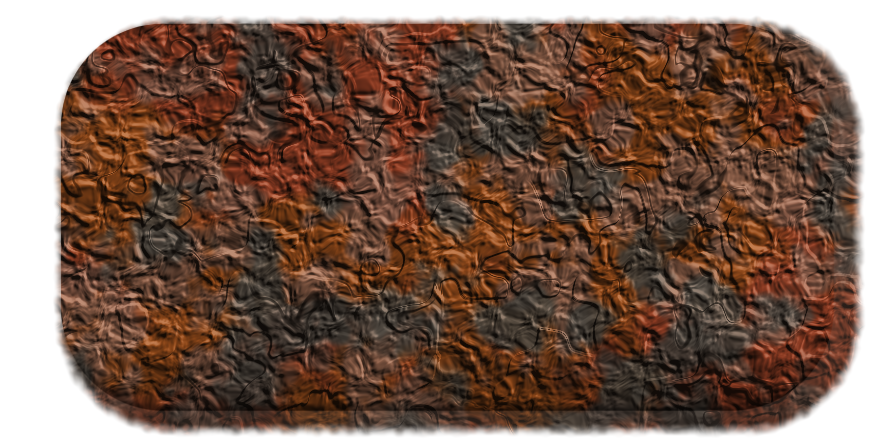
Write a WebGL 2 fragment shader that draws this texture.

```glsl
#version 300 es
precision highp float;

uniform vec2 u_resolution;
out vec4 fragColor;

float hash(vec2 p) {
    return fract(sin(dot(p, vec2(127.1, 311.7))) * 43758.5453);
}

float noise(vec2 p) {
    vec2 i = floor(p);
    vec2 f = fract(p);
    vec2 w = f * f * f * (f * (f * 6.0 - 15.0) + 10.0);
    float low = mix(hash(i), hash(i + vec2(1.0, 0.0)), w.x);
    float high = mix(hash(i + vec2(0.0, 1.0)), hash(i + vec2(1.0, 1.0)), w.x);
    return mix(low, high, w.y);
}

float fbm(vec2 p, int octaves) {
    float sum = 0.0;
    float total = 0.0;
    float amplitude = 1.0;
    for (int i = 0; i < octaves; i++) {
        sum += amplitude * noise(p);
        total += amplitude;
        amplitude *= 0.5;
        p = mat2(1.6, 1.2, -1.2, 1.6) * p + 17.3;
    }
    return sum / total;
}

float roundedBox(vec2 p, vec2 halfSize, float radius) {
    vec2 q = abs(p) - halfSize + radius;
    return length(max(q, 0.0)) + min(max(q.x, q.y), 0.0) - radius;
}

// Level field whose contours outline the flaking plates
float flakeLevel(vec2 p) {
    vec2 warp = vec2(noise(p * 17.0), noise(p * 17.0 + 41.0)) - 0.5;
    return fbm(p * 6.5 + warp * 0.9, 3) * 3.6;
}

float surfaceHeight(vec2 p) {
    float level = flakeLevel(p);
    float plates = floor(level) + smoothstep(0.42, 0.58, fract(level));
    vec2 warp = vec2(noise(p * 24.0 + 9.0), noise(p * 24.0 + 63.0));
    float grain = fbm(p * vec2(42.0, 48.0) + warp * 1.5, 3);
    return grain + 0.22 * plates;
}

float reliefSlope(vec2 p, vec2 toLight, float reach) {
    return surfaceHeight(p - toLight * reach) - surfaceHeight(p + toLight * reach);
}

// Oxide patches, from red and orange rust to slate and pale crust
vec3 rustColor(vec2 p) {
    vec3 red = vec3(0.70, 0.29, 0.17);
    vec3 orange = vec3(0.70, 0.35, 0.12);
    vec3 crust = vec3(0.66, 0.47, 0.39);
    vec3 slate = vec3(0.36, 0.37, 0.35);
    float midBand = exp(-pow((p.y - 0.52) / 0.2, 2.0));
    float orangeness = smoothstep(0.48, 0.68, fbm(p * 4.5 + 5.0, 3) + 0.1 * midBand);
    vec3 color = mix(red, orange, orangeness);
    color = mix(color, crust, 0.85 * smoothstep(0.42, 0.62, fbm(p * 11.0 + 31.0, 3)));
    return mix(color, slate, 0.85 * smoothstep(0.50, 0.66, fbm(p * 7.0 + 73.0, 4)));
}

vec3 rustSurface(vec2 p) {
    float slope = reliefSlope(p, normalize(vec2(0.6, 0.8)), 0.0038);
    float crackDistance = abs(fract(flakeLevel(p)) - 0.5);
    float crack = 1.0 - smoothstep(0.02, 0.10, crackDistance);
    float shade = 0.57 + 1.75 * slope;
    shade += 0.35 * (fbm(p * 8.0 + 19.0, 3) - 0.5);
    shade *= 1.0 - 0.6 * crack * smoothstep(0.3, 0.55, noise(p * 7.0 + 87.0));
    shade *= mix(0.68, 1.0, smoothstep(0.06, 0.32, p.y));
    shade = clamp(shade, 0.08, 1.15);
    vec3 color = rustColor(p) * shade;
    color = mix(color, vec3(0.66, 0.56, 0.50), 0.45 * smoothstep(0.70, 1.15, shade));
    return color + vec3(0.025, 0.015, 0.008);
}

void main() {
    vec2 p = gl_FragCoord.xy / u_resolution.y;
    float pixel = 1.0 / u_resolution.y;

    // Soft outer slab and crisp raised panel
    float slab = roundedBox(p - vec2(1.025, 0.495), vec2(0.889, 0.453), 0.25);
    float panel = roundedBox(p - vec2(0.9985, 0.5155), vec2(0.863, 0.4325), 0.23);
    float fray = 0.008 * (noise(p * 55.0) - 0.5);
    float slabMask = 1.0 - smoothstep(-0.014, 0.018, slab + fray);
    float panelMask = 1.0 - smoothstep(-pixel, pixel, panel);

    vec3 color = rustSurface(p);

    // Bevel: shaded lower lip inside, lighter rim outside
    float lip = panelMask * smoothstep(-0.02, 0.0, panel);
    float lower = 1.0 - smoothstep(0.08, 0.30, p.y);
    color *= 1.0 - 0.45 * lip * lower;
    color = mix(color, vec3(0.45, 0.40, 0.37), 0.22 * (1.0 - panelMask));

    float coverage = max(slabMask, panelMask);
    fragColor = vec4(mix(vec3(1.0), color, coverage), 1.0);
}
```
